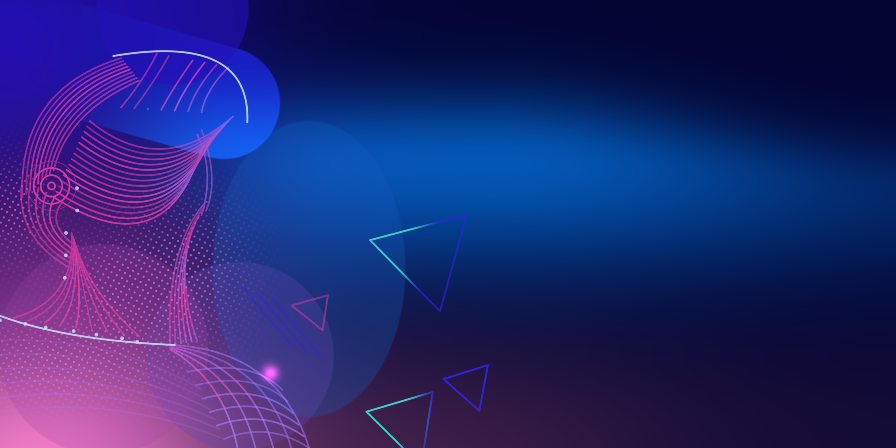
Write a Shadertoy shader that draws this background.

```glsl
const vec3 NAVY = vec3(.01, .02, .2);
const vec3 PLUM = vec3(.07, .045, .21);
const vec3 AZURE = vec3(.01, .34, .71);
const vec3 VIOLET = vec3(.14, .06, .72);
const vec3 PURPLE = vec3(.4, .14, .5);
const vec3 PINK = vec3(1, .25, .68);
const vec3 ROSE = vec3(.98, .5, .8);
const vec3 LILAC = vec3(.68, .48, 1);
const vec3 INDIGO = vec3(.2, .13, .88);
const vec3 TEAL = vec3(.25, .85, .8);
const vec3 ICE = vec3(.8, .88, 1);

float hash(float n) { return fract(sin(n * 12.9898) * 43758.5); }
float cross2(vec2 a, vec2 b) { return a.x * b.y - a.y * b.x; }
float stroke(float d, float w, float px) { return 1. - smoothstep(w, w + px, d); }
float fill(float d, float px) { return smoothstep(px, -px, d); }

float glow(vec2 p, vec2 center, vec2 size) {
    vec2 q = (p - center) / size;
    return exp(-dot(q, q));
}

float segment(vec2 p, vec2 a, vec2 b) {
    vec2 q = p - a, e = b - a;
    return length(q - e * clamp(dot(q, e) / dot(e, e), 0., 1.));
}

// Approximate distance to a quadratic curve, one control point per column
float curve(vec2 p, mat3x2 m) {
    vec2 a = m[0] - p, b = m[1] - p, c = m[2] - p;
    float u = cross2(a, c), v = 2. * cross2(b, a), w = 2. * cross2(c, b);
    vec2 g = 2. * (v * (c - b) + w * (b - a) + u * (c - a));
    g = vec2(g.y, -g.x);
    vec2 q = a + (v * w - u * u) * g / max(dot(g, g), 1e-12);
    float area = 2. * u + v + w;
    area = abs(area) < 1e-6 ? 1e-6 : area;
    float t = clamp((cross2(q, c - a) + 2. * cross2(b - a, q)) / area, 0., 1.);
    return length(mix(mix(a, b, t), mix(b, c, t), t));
}

// Lines blended between two boundary curves
float strands(vec2 p, mat3x2 first, mat3x2 last, int count, float px) {
    float ink = 0.;
    for (int i = 0; i < count; i++) {
        float d = curve(p, first + (last - first) * (float(i) / float(count - 1)));
        ink = max(ink, stroke(d, .0008, px) * (.55 + .45 * hash(float(i) + 1.)));
    }
    return ink;
}

// Outline whose colour shifts away from its first corner
vec3 triangle(vec3 col, vec2 p, mat3x2 m, vec3 near, vec3 far, float alpha, float px) {
    float d = min(segment(p, m[0], m[1]), min(segment(p, m[1], m[2]), segment(p, m[2], m[0])));
    float shift = smoothstep(.09, .17, length(p - m[0]));
    return mix(col, mix(near, far, shift), stroke(d, .001, px) * alpha * (1. - .35 * shift));
}

vec3 backdrop(vec2 p) {
    vec3 col = mix(PLUM, NAVY, smoothstep(0., .5, p.y));
    float right = smoothstep(1.1, 2.1, p.x);
    float dy = p.y - mix(.64, .57, right);
    float spread = (dy > 0. ? .15 : .25) * (1. - .25 * right);
    float band = exp(-dy * dy / (spread * spread)) * (1. - .6 * right);
    col = mix(col, AZURE, band * smoothstep(.1, .75, p.x));
    col = mix(col, vec3(.27, .13, .29), .75 * glow(p, vec2(1, -.03), vec2(.5, .24)));
    col = mix(col, VIOLET, .95 * glow(p, vec2(0, .92), vec2(.5, .4)));
    col = mix(col, PURPLE, .85 * glow(p, vec2(.08, .36), vec2(.46, .28)));
    return mix(col, ROSE, .95 * glow(p, vec2(.1, -.02), vec2(.46, .27)));
}

vec3 bubbles(vec3 col, vec2 p, float px) {
    float egg = (length((p - vec2(.69, .4)) / vec2(.215, .33)) - 1.) * .215;
    col = mix(col, vec3(.08, .36, .75), .3 * fill(egg, px));
    col = mix(col, vec3(.38, .28, .7), .3 * fill(length(p - vec2(.535, .205)) - .21, px));
    col = mix(col, vec3(.62, .25, .65), .25 * fill(length(p - vec2(.23, .22)) - .235, px));
    vec3 cloud = mix(vec3(.08, .4, 1), vec3(.1, .13, .82), smoothstep(.64, .88, p.y));
    float capsule = segment(p, vec2(.15, .87), vec2(.5, .77)) - .125;
    col = mix(col, cloud, .85 * smoothstep(.05, .55, p.x) * fill(capsule, px));
    return mix(col, VIOLET, .6 * fill(length(p - vec2(.385, .98)) - .17, px));
}

vec3 lineFlow(vec3 col, vec2 p, float px) {
    // Halftone fields
    float field = glow(p, vec2(.42, .4), vec2(.11, .14)) + glow(p, vec2(.03, .53), vec2(.08, .1))
        + glow(p, vec2(.14, .19), vec2(.22, .08)) + glow(p, vec2(.28, .36), vec2(.12, .11));
    vec2 cell = fract(mat2(.87, .5, -.5, .87) * p / .0135) - .5;
    col = mix(col, ROSE, .65 * min(field, 1.) * stroke(length(cell) * .0135, .0012, px));
    // Upper streams
    float ink = strands(p, mat3x2(.27,.87, .04,.8, .05,.56), mat3x2(.31,.82, .15,.75, .12,.62), 9, px);
    ink = max(ink, strands(p, mat3x2(.2,.73, .36,.6, .52,.74), mat3x2(.12,.56, .37,.4, .45,.67), 15, px));
    ink = max(ink, strands(p, mat3x2(.27,.76, .32,.82, .35,.88), mat3x2(.45,.75, .46,.8, .51,.85), 7, px));
    ink = max(ink, strands(p, mat3x2(.05,.6, .03,.47, .16,.4), mat3x2(.14,.55, .1,.5, .17,.45), 6, px));
    // Columns and lower arcs
    ink = max(ink, strands(p, mat3x2(.16,.48, .17,.33, .03,.29), mat3x2(.17,.45, .2,.35, .31,.25), 9, px));
    ink = max(ink, strands(p, mat3x2(.46,.55, .37,.45, .38,.23), mat3x2(.42,.47, .4,.35, .44,.24), 6, px));
    ink = max(ink, strands(p, mat3x2(.44,.7, .48,.62, .45,.52), mat3x2(.45,.71, .49,.6, .46,.53), 2, px));
    ink = max(ink, strands(p, mat3x2(.38,.23, .62,.22, .69,0), mat3x2(.38,.22, .5,.15, .53,0), 5, px));
    // Concentric rings
    float radius = length(p - vec2(.115, .585));
    float ring = abs(fract(radius / .016) - .5) * .016;
    ink = max(ink, stroke(ring, .0008, px) * fill(radius - .055, px));
    float tint = smoothstep(.3, .6, p.x + .08 * sin(p.y * 35.));
    col = mix(col, mix(PINK, LILAC, tint), .8 * ink);
    // Pale ribs and rims
    float ribs = strands(p, mat3x2(.42,.17, .56,.2, .63,.13), mat3x2(.5,.02, .6,.06, .69,0), 6, px);
    ribs = max(ribs, .35 * strands(p, mat3x2(0,.24, .25,.25, .45,.13), mat3x2(0,.08, .25,.12, .5,.02), 6, px));
    col = mix(col, LILAC, .7 * ribs);
    float rim = min(curve(p, mat3x2(.253,.875, .56,.927, .552,.727)), curve(p, mat3x2(0,.295, .15,.24, .39,.23)));
    col = mix(col, ICE, .85 * stroke(rim, .001, px));
    // Scattered nodes
    for (float n = 0.; n < 12.; n++) {
        vec2 node = n < 7. ? vec2(.05 * n + .03 * hash(n), .285 - .008 * n)
            : vec2(.13 + .05 * hash(n), .05 * n + .03);
        col = mix(col, ICE, .8 * stroke(length(p - node), .003, px));
    }
    return col;
}

void mainImage(out vec4 fragColor, in vec2 fragCoord) {
    float px = 1. / iResolution.y;
    vec2 p = fragCoord * px;
    vec3 col = lineFlow(bubbles(backdrop(p), p, px), p, px);
    // Floating triangles and a spark
    col = triangle(col, p, mat3x2(.826,.464, 1.042,.521, .982,.305), TEAL, INDIGO, .9, px);
    col = triangle(col, p, mat3x2(.818,.081, .966,.125, .94,-.04), TEAL, INDIGO, .95, px);
    col = triangle(col, p, mat3x2(.99,.154, 1.089,.185, 1.07,.083), INDIGO, INDIGO, .95, px);
    col = triangle(col, p, mat3x2(.651,.318, .732,.341, .72,.263), PINK, PINK, .4, px);
    for (float i = 0.; i < 3.; i++) {
        vec2 start = vec2(.54 + .035 * i, .36 - .015 * i);
        col = mix(col, INDIGO, .5 * stroke(segment(p, start, start + vec2(.11, -.13)), .001, px));
    }
    col += PINK * .8 * glow(p, vec2(.604, .167), vec2(.017));
    fragColor = vec4(clamp(col, 0., 1.), 1);
}
```
